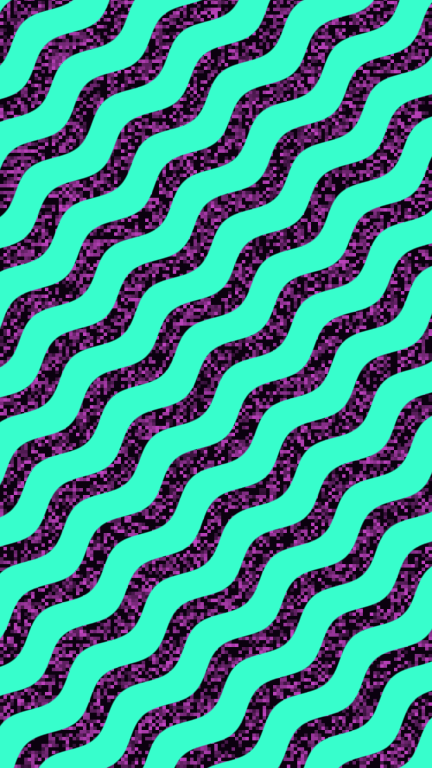
This pattern is drawn by a Shadertoy shader. Its source:

```glsl
// Diagonal wavy ribbons of purple glitter on a flat mint ground.

#define ALONG    vec2(0.1759, 0.1574)   // one wavelength along a ribbon
#define ACROSS   vec2(0.0926, -0.0926)  // step from one ribbon to the next
#define ANCHOR   vec2(0.3866, 0.9838)   // a ribbon centre at its steepest point
#define SWING    0.15                   // wave amplitude, in ribbon steps
#define HALF_W   0.218                  // half ribbon width, in ribbon steps
#define GRAINS   125.0                  // glitter grains across the canvas
#define DENSITY  0.54                   // share of lit grains
#define MINT     vec3(0.215, 0.995, 0.80)
#define INK      vec3(0.045, 0.005, 0.06)
#define GLITTER  vec3(0.76, 0.27, 0.76)

const float TAU = 6.2831853;

float hash(vec2 p) {
    return fract(sin(dot(p, vec2(127.1, 311.7))) * 43758.5453);
}

float valueNoise(vec2 p) {
    vec2 i = floor(p), f = fract(p);
    f = f * f * (3.0 - 2.0 * f);
    return mix(mix(hash(i), hash(i + vec2(1, 0)), f.x),
               mix(hash(i + vec2(0, 1)), hash(i + vec2(1, 1)), f.x), f.y);
}

// Brightness of one square grain; low-frequency noise gathers them in clumps.
float grain(vec2 cell) {
    float clump = 0.35 * (valueNoise(cell * 0.3 + 40.0) - 0.5);
    float lit = step(hash(cell), DENSITY + clump);
    return lit * mix(0.2, 1.0, hash(cell + 71.3));
}

// Grid of grains with cell borders blended over one pixel.
float glitter(vec2 p, float pixel) {
    vec2 q = p * GRAINS - 0.5;
    vec2 i = floor(q);
    vec2 f = clamp((fract(q) - 0.5) / (pixel * GRAINS) + 0.5, 0.0, 1.0);
    return mix(mix(grain(i), grain(i + vec2(1, 0)), f.x),
               mix(grain(i + vec2(0, 1)), grain(i + vec2(1, 1)), f.x), f.y);
}

void mainImage(out vec4 fragColor, in vec2 fragCoord) {
    float pixel = 1.0 / iResolution.x;
    vec2 p = fragCoord * pixel;

    // Skewed coordinates: x counts wavelengths, y counts ribbons
    vec2 lattice = inverse(mat2(ALONG, ACROSS)) * (p - ANCHOR);
    float ribbon = lattice.y + SWING * sin(TAU * lattice.x);

    // Distance to the nearest ribbon centre line, with a soft edge
    float dist = abs(fract(ribbon + 0.5) - 0.5);
    float soft = 0.8 * fwidth(ribbon);
    float inside = 1.0 - smoothstep(HALF_W - soft, HALF_W + soft, dist);

    vec3 fill = mix(INK, GLITTER, glitter(p, pixel));
    fragColor = vec4(mix(MINT, fill, inside), 1.0);
}
```
